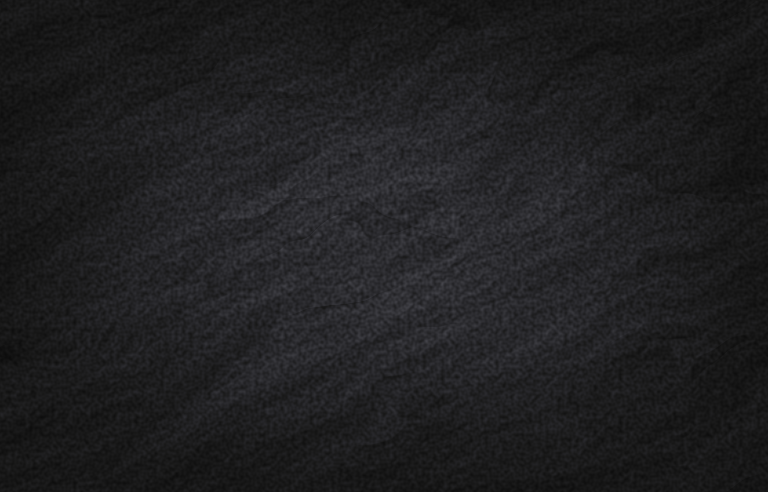
Give the GLSL for this texture, as a WebGL 2 fragment shader.

```glsl
#version 300 es
precision highp float;
precision highp int;
// Dark slate: a soft pool of light over a rough stone face with slanted folds,
// broken ledges, faint pale veins and fine grit. Every layer is gradient noise
// on a wrapping lattice, so the tile repeats without a seam.
uniform vec2 u_resolution;
out vec4 fragColor;

const float PI = 3.14159;

// Random unit gradient for a lattice cell
vec2 cellGradient(ivec2 cell, int seed) {
  uint h = uint(cell.x) * 1597334677u ^ uint(cell.y) * 3812015801u;
  h += uint(seed) * 668265263u;
  h = (h ^ (h >> 15)) * 2246822519u;
  h = (h ^ (h >> 13)) * 3266489917u;
  h ^= h >> 16;
  float angle = float(h & 4095u) / 4096.0 * 2.0 * PI;
  return vec2(cos(angle), sin(angle));
}

float cornerValue(ivec2 cell, ivec2 corner, vec2 local, ivec2 period, int seed) {
  ivec2 wrapped = (cell + corner + 64 * period) % period;
  return dot(cellGradient(wrapped, seed), local - vec2(corner));
}

// Gradient noise that wraps after a whole number of cells
float wrapNoise(vec2 p, ivec2 period, int seed) {
  vec2 base = floor(p);
  ivec2 cell = ivec2(base);
  vec2 f = p - base;
  vec2 s = f * f * f * (f * (f * 6.0 - 15.0) + 10.0);
  float a = cornerValue(cell, ivec2(0, 0), f, period, seed);
  float b = cornerValue(cell, ivec2(1, 0), f, period, seed);
  float c = cornerValue(cell, ivec2(0, 1), f, period, seed);
  float d = cornerValue(cell, ivec2(1, 1), f, period, seed);
  return mix(mix(a, b, s.x), mix(c, d, s.x), s.y);
}

// Noise over the tile; a whole-number slant leans it along the diagonal
float tileNoise(vec2 uv, ivec2 period, int slant, int seed) {
  vec2 leaning = vec2(uv.x - float(slant) * uv.y, uv.y);
  return wrapNoise(leaning * vec2(period), period, seed);
}

float fractalNoise(vec2 uv, ivec2 period, int slant, int octaves, int seed) {
  float sum = 0.0;
  float weight = 1.0;
  for (int i = 0; i < octaves; i++) {
    sum += weight * tileNoise(uv, period, slant, seed + i);
    period *= 2;
    weight *= 0.5;
  }
  return sum;
}

// Bend the tile so that long features wander
vec2 warp(vec2 uv, float amount) {
  float x = fractalNoise(uv, ivec2(4, 3), 0, 4, 11);
  float y = fractalNoise(uv, ivec2(4, 3), 0, 4, 23);
  return uv + amount * vec2(x, y);
}

// Slope of the folded stone towards the light
float foldShade(vec2 uv, vec2 toLight) {
  float here = fractalNoise(uv, ivec2(5, 3), 1, 5, 31);
  float there = fractalNoise(uv + toLight, ivec2(5, 3), 1, 5, 31);
  return clamp((here - there) / length(toLight) * 0.05, -1.0, 1.0);
}

// Sharp step: shadow fading on one side, thin lit rim on the other
float ledgeShade(float d, float width) {
  float side = smoothstep(-0.02, 0.02, d);
  float shadow = exp(-max(d, 0.0) / width);
  float rim = exp(-max(-d, 0.0) / (width * 0.6));
  return mix(0.45 * rim, -shadow, side);
}

// Patches where a broken feature shows
float patchMask(vec2 uv, ivec2 period, int seed) {
  return smoothstep(-0.05, 0.3, fractalNoise(uv, period, 0, 2, seed));
}

// Pool of light, flat at the tile border
float lightPool(vec2 uv) {
  vec2 s = pow(max(sin(PI * uv), 0.0), vec2(1.2));
  return s.x * s.y;
}

void main() {
  vec2 uv = gl_FragCoord.xy / u_resolution;
  vec2 bent = warp(uv, 0.06);

  // Folds and ledges
  float folds = foldShade(bent, vec2(-0.003, 0.005));
  float slanted = fractalNoise(bent, ivec2(4, 3), 1, 4, 47) - 0.08;
  float level = fractalNoise(bent, ivec2(2, 5), 0, 4, 59) - 0.1;
  float ledges = ledgeShade(slanted, 0.09) * patchMask(uv, ivec2(4, 3), 67);
  ledges += ledgeShade(level, 0.08) * patchMask(uv, ivec2(3, 4), 71);

  // Pale veins
  float ridge = abs(fractalNoise(bent, ivec2(5, 2), 0, 4, 79));
  float veins = exp(-ridge / 0.04) * patchMask(uv, ivec2(5, 3), 83);

  // Grit and mottling
  float grit = tileNoise(uv, ivec2(211, 135), 0, 97);
  grit += 0.6 * tileNoise(uv, ivec2(127, 81), 0, 101);
  float mottle = fractalNoise(uv, ivec2(14, 10), 1, 3, 103);

  // Tone, with a cool tint in the lighter parts
  float tone = 0.088 + 0.1 * lightPool(uv + 0.35 * (bent - uv) * sin(PI * uv));
  tone *= 1.0 + 0.16 * folds + 0.22 * ledges + 0.12 * veins + 0.1 * mottle;
  tone *= 1.0 + 0.48 * grit;
  vec3 tint = mix(vec3(1.0), vec3(0.985, 0.985, 1.075), smoothstep(0.08, 0.16, tone));
  fragColor = vec4(tone * tint, 1.0);
}
```
